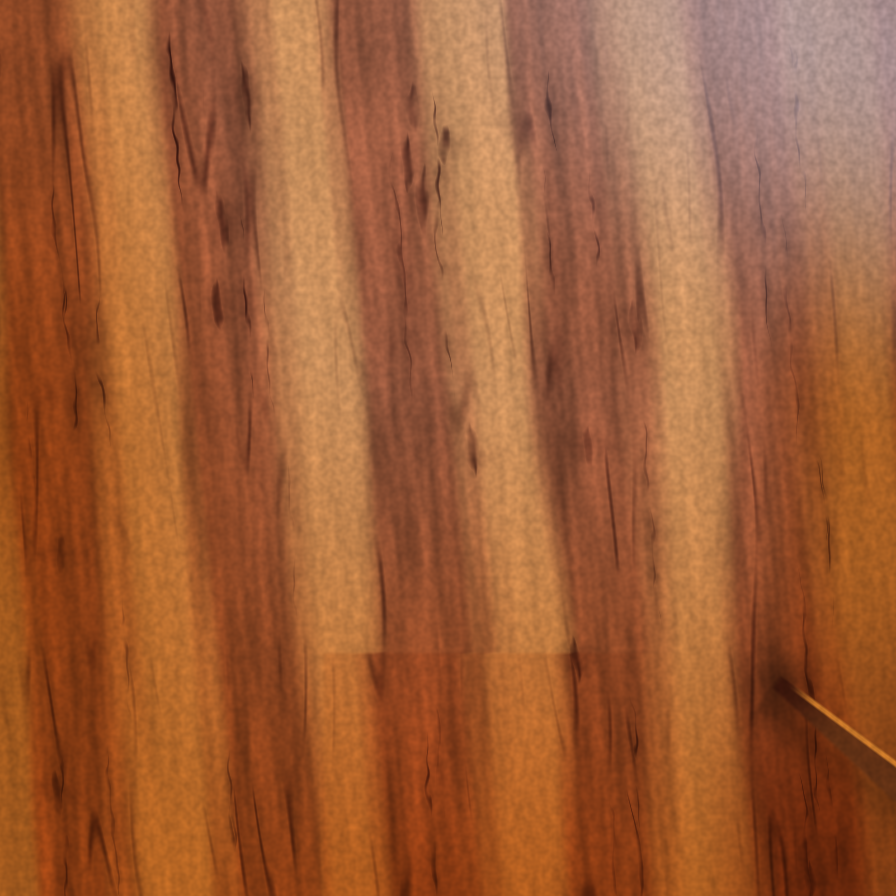
This texture is drawn by a three.js fragment shader. Its source:

```glsl
// Warm wooden boards: slanting pale and dark bands with fine grain, cracks and knots.
// Bands repeat in a sheared board space; a pale haze lies in the upper right corner
// and a dark bar with a golden edge enters from the lower right.
varying vec2 vUv;

float hash(float n) {
  return fract(sin(n * 12.9898) * 4375.85);
}

vec2 gradient(vec2 cell) {
  float angle = 6.2832 * fract(sin(dot(cell, vec2(127.1, 311.7))) * 4375.85);
  return vec2(cos(angle), sin(angle));
}

// Gradient noise, roughly -0.7 to 0.7
float noise(vec2 p) {
  vec2 i = floor(p);
  vec2 f = fract(p);
  vec2 s = f * f * f * (f * (f * 6.0 - 15.0) + 10.0);
  vec2 e = vec2(1.0, 0.0);
  float low = mix(dot(gradient(i), f), dot(gradient(i + e.xy), f - e.xy), s.x);
  float high = mix(dot(gradient(i + e.yx), f - e.yx), dot(gradient(i + e.xx), f - e.xx), s.x);
  return mix(low, high, s.y);
}

// 1 inside the pale part of each band, 0 in the dark part
float paleBand(vec2 board) {
  float wobble = 0.03 * noise(board * vec2(5.0, 2.3)) + 0.022 * noise(board * vec2(42.0, 2.5));
  float s = fract((board.x + wobble - 0.17) / 0.2 + 0.5) - 0.5;
  return smoothstep(-0.42, -0.08, s) * (1.0 - smoothstep(0.1, 0.28, s));
}

// Broken, tapered cracks and short ragged knots, scattered over the dark bands
float cracks(vec2 board) {
  float ink = 0.0;
  float ragged = noise(board * vec2(130.0, 38.0));
  float broken = smoothstep(-0.3, 0.25, noise(board * vec2(25.0, 19.0) + 4.0) + 0.4 * ragged);
  for (int k = 0; k < 50; k++) {
    float id = float(k);
    float knot = step(0.7, hash(id + 3.1));
    float halfLength = mix(0.04 + 0.12 * hash(id + 17.3), 0.02 + 0.025 * hash(id + 5.7), knot);
    float width = mix(0.003, 0.0075, knot);
    float t = (board.y - hash(id + 41.9)) / halfLength;
    float centre = 0.075 + 0.2 * mod(id, 5.0) + 0.1 * (hash(id + 29.5) - 0.5);
    centre += 0.009 * noise(vec2(board.y * 13.0, id * 1.7)) + 0.005 * ragged;
    float taper = max(1.0 - t * t, 0.0);
    float across = abs(board.x - centre) / (width * (0.3 + 0.7 * taper * taper));
    float strength = (0.35 + 0.6 * hash(id + 8.2)) * mix(broken, 1.0, 0.5 * knot);
    ink = max(ink, strength * (1.0 - smoothstep(0.0, 1.3, across)) * smoothstep(0.0, 0.7, taper));
    // Soft stain around the crack
    ink = max(ink, 0.22 * taper * broken * exp(-across * across * 0.1));
  }
  return ink;
}

vec3 wood(vec2 p) {
  vec2 board = vec2(p.x + 0.08 * (p.y - 0.5), p.y);

  // Lower boards begin at a seam and sit slightly shifted
  float seam = smoothstep(0.355, 0.365, p.x) * (1.0 - smoothstep(0.6, 0.8, p.x));
  float lower = seam * (1.0 - smoothstep(0.268, 0.274, p.y));
  float pale = paleBand(board + vec2(0.014 * lower, 0.0));

  // Light falls from the upper middle; the sides and bottom glow orange
  float lit = smoothstep(0.0, 0.42, p.x) * (1.0 - 0.9 * smoothstep(0.82, 0.95, p.x));
  lit = clamp(lit * smoothstep(-0.1, 0.65, p.y) + 0.5 * smoothstep(0.45, 1.1, p.y), 0.0, 1.0);
  vec3 paleWood = mix(vec3(0.71, 0.39, 0.13), vec3(0.79, 0.56, 0.36), lit);
  vec3 darkWood = mix(vec3(0.54, 0.235, 0.07), vec3(0.57, 0.33, 0.23), lit);
  paleWood *= mix(0.88, 1.0, smoothstep(0.0, 0.11, p.x));
  paleWood *= mix(1.0, 0.92, smoothstep(0.85, 0.95, p.x));
  vec3 color = mix(darkWood, paleWood, pale);
  color *= mix(vec3(1.0), vec3(0.97, 0.91, 0.85), lower);

  // Long grain, strongest in the dark wood
  float grain = noise(board * vec2(38.0, 3.0)) + 0.8 * noise(board * vec2(105.0, 9.0) + 9.0);
  color *= 1.0 + grain * mix(0.28, 0.09, pale);

  // Hairlines follow the zero crossings of stretched noise, in sparse patches
  float line = 1.0 - smoothstep(0.0, 0.11, abs(noise(board * vec2(34.0, 3.5) + 17.0)));
  line *= smoothstep(0.0, 0.35, noise(board * vec2(14.0, 7.0) + 5.0)) * (1.0 - 0.75 * pale);
  float ink = max(cracks(board), 0.55 * line);
  color = mix(color, color * vec3(0.36, 0.25, 0.27), ink);

  // Darker wood at the right, around the bar
  float shade = smoothstep(0.76, 0.86, p.x) * (1.0 - smoothstep(0.05, 0.42, p.y));
  return color * mix(vec3(1.0), vec3(0.77, 0.66, 0.62), shade);
}

// Dark bar with a golden upper edge, in its own rotated frame
vec3 addBar(vec3 color, vec2 p) {
  vec2 d = p - vec2(0.868, 0.238);
  vec2 q = vec2(dot(d, vec2(0.79, -0.613)), dot(d, vec2(0.613, 0.79)));
  float top = 0.008 + 0.02 * q.x;
  float bottom = -0.008 - 0.09 * q.x;
  float start = smoothstep(-0.006, 0.004, q.x);
  float shadow = exp(-dot(d, d) * 900.0) + 0.5 * start * exp(-pow((q.y + 0.03) * 45.0, 2.0));
  color *= 1.0 - 0.35 * min(shadow, 1.0);
  float body = start * smoothstep(bottom - 0.003, bottom + 0.003, q.y);
  body *= 1.0 - smoothstep(top - 0.002, top + 0.002, q.y);
  vec3 face = mix(vec3(0.22, 0.08, 0.04), vec3(0.38, 0.19, 0.08), smoothstep(0.0, 0.1, q.x));
  color = mix(color, face, body);
  float edge = 1.0 - smoothstep(0.001, 0.0045, abs(q.y - top + 0.002));
  return mix(color, vec3(0.83, 0.5, 0.17), edge * smoothstep(0.01, 0.05, q.x) * 0.9);
}

void main() {
  vec3 color = addBar(wood(vUv), vUv);

  // Cool haze in the upper right corner
  float haze = smoothstep(0.6, 1.05, vUv.y + 0.35 * (vUv.x - 0.7)) * smoothstep(0.3, 0.95, vUv.x);
  color = mix(color, vec3(0.69, 0.64, 0.69), 0.74 * haze);

  // Fine leathery mottle over the whole surface
  float mottle = noise(vUv * vec2(115.0, 85.0)) + 0.7 * noise(vUv * 190.0 + 31.0);
  color *= 1.0 + 0.12 * mottle;
  gl_FragColor = vec4(color, 1.0);
}
```
